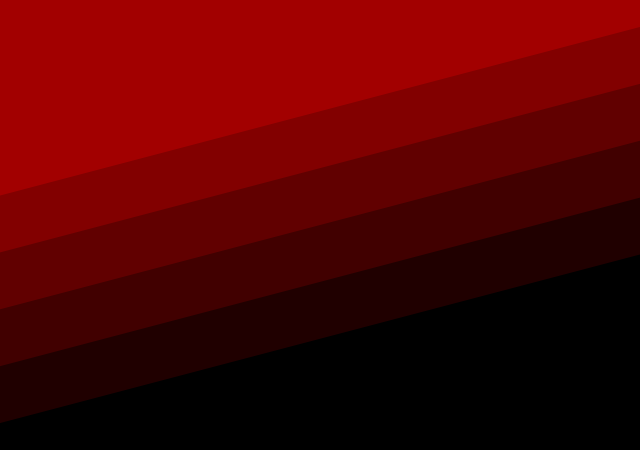
Write a Shadertoy shader that draws this background.

```glsl
// Slanted flat bands stepping from black at the lower right to red at the upper left.
#define BAND_COUNT 5
#define BAND_HEIGHT 0.1264
#define SLOPE 0.2634
#define BRIGHT_RED vec3(0.637, 0.0, 0.0)

// Antialiased step: 0 below the edge, 1 above it.
float softStep(float distanceToEdge, float pixel) {
    return clamp(distanceToEdge / pixel + 0.5, 0.0, 1.0);
}

void mainImage(out vec4 fragColor, in vec2 fragCoord) {
    // Centred coordinates, in units of the canvas height
    vec2 p = (fragCoord - 0.5 * iResolution.xy) / iResolution.y;
    float pixel = 1.0 / iResolution.y;

    // Height above the slanted line through the centre
    float height = p.y - SLOPE * p.x;

    // Each edge crossed adds one equal step of brightness
    float level = 0.0;
    for (int i = 0; i < BAND_COUNT; i++) {
        float edge = (float(i) - 0.5 * float(BAND_COUNT - 1)) * BAND_HEIGHT;
        level += softStep(height - edge, pixel);
    }

    fragColor = vec4(BRIGHT_RED * level / float(BAND_COUNT), 1.0);
}
```
